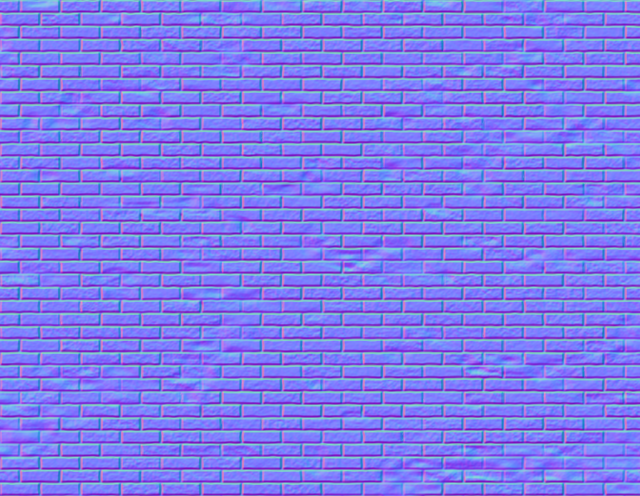
This texture map is drawn by a Shadertoy shader. Its source:

```glsl
// Normal map of a running-bond brick wall, 38 courses tall and about 16 bricks wide.
// A height field of steep bevels, rough faces and worn patches is differentiated
// into normals, which are averaged over a small window for soft, stable edges.

const float BRICK_LENGTH = 3.092;   // in course heights

float hash(vec2 p) {
    vec3 q = fract(p.xyx * vec3(0.1031, 0.1030, 0.0973));
    q += dot(q, q.yzx + 33.33);
    return fract((q.x + q.y) * q.z);
}

float noise(vec2 p) {
    vec2 i = floor(p), f = fract(p);
    f = f * f * (3.0 - 2.0 * f);
    return mix(mix(hash(i), hash(i + vec2(1, 0)), f.x),
               mix(hash(i + vec2(0, 1)), hash(i + vec2(1, 1)), f.x), f.y);
}

// Surface height; p counts course heights from the top left, y downward
float wallHeight(vec2 p) {
    // Slightly uneven brick outlines
    vec2 q = p + 0.05 * (vec2(noise(p * 2.3 + 11.0), noise(p * 2.1 + 57.0)) - 0.5);

    // Alternate courses shift by half a brick
    float course = floor(q.y);
    float along = q.x / BRICK_LENGTH + 0.5 * mod(course + 1.0, 2.0);
    vec2 id = vec2(floor(along), course) + 20.0;
    vec2 local = vec2(fract(along) * BRICK_LENGTH, fract(q.y));

    // Bevels along the bed joints, and upright joints filled to varying depth
    float bed = smoothstep(0.0, 0.10, local.y) * (1.0 - smoothstep(0.83, 0.97, local.y));
    float upright = smoothstep(0.04, 0.14, local.x)
                  * (1.0 - smoothstep(BRICK_LENGTH - 0.16, BRICK_LENGTH - 0.04, local.x));
    float jointDepth = hash(vec2(floor(along + 0.5), course) + 73.0);
    upright = mix(1.0, upright, mix(0.4, 1.0, smoothstep(0.0, 0.6, jointDepth)));

    // Worn patches flatten the relief and smear across bricks and joints
    float wear = smoothstep(0.58, 0.82, noise(p * vec2(0.33, 0.75) + 130.0));
    float smear = (0.03 + 0.22 * wear) * noise(p * vec2(0.9, 1.7) + 90.0);

    // Each brick has its own relief, tilt and roughness
    float relief = mix(0.17, 0.33, smoothstep(0.0, 0.5, hash(id + 5.0)));
    relief *= mix(1.0, 0.4, wear);
    vec2 tilt = vec2(hash(id + 31.0), hash(id + 47.0)) - 0.5;
    float face = relief + dot(tilt * vec2(0.03, 0.06), local - vec2(1.5, 0.5));
    float roughness = mix(0.02, 0.065, hash(id + 19.0));
    face += roughness * (noise(p * vec2(3.2, 4.8)) - 0.5);
    face += 0.6 * roughness * (noise(p * vec2(6.5, 8.0) + 40.0) - 0.5);
    return bed * upright * face + smear;
}

vec3 wallNormal(vec2 p) {
    vec2 e = vec2(0.025, 0.0);
    vec2 slope = vec2(wallHeight(p + e.xy) - wallHeight(p - e.xy),
                      wallHeight(p + e.yx) - wallHeight(p - e.yx)) / (2.0 * e.x);
    return normalize(vec3(slope, 1.0));
}

void mainImage(out vec4 fragColor, in vec2 fragCoord) {
    vec2 uv = fragCoord / iResolution.xy;
    vec2 p = vec2(uv.x, 1.0 - uv.y) * vec2(49.1, 38.0);

    // Window of fixed size on the wall, never narrower than a pixel
    float spacing = max(0.055, 38.0 / iResolution.y / 3.0);
    vec3 normal = vec3(0.0);
    for (int i = 0; i < 9; i++) {
        vec2 offset = vec2(i % 3, i / 3) - 1.0;
        normal += wallNormal(p + spacing * offset) / 9.0;
    }

    // Encode the direction; the left and upper bevels raise red and green
    fragColor = vec4(0.5 + 0.5 * normal - vec3(0.005, 0.005, 0.0), 1.0);
}
```
